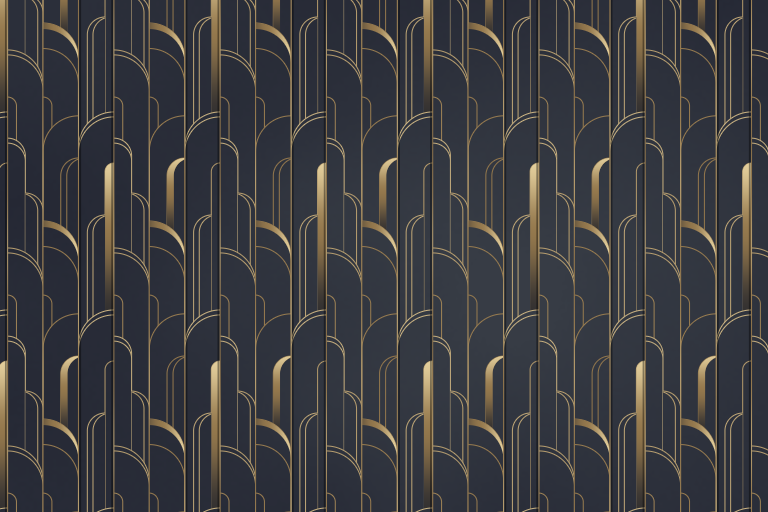
Give the GLSL for this pattern, as a WebGL 1 fragment shader.

```glsl
precision highp float;
uniform vec2 u_resolution;

const float COLUMNS = 21.68;     // columns across the canvas
const float PERIOD = 5.59;       // repeat height in column widths
const float LEFT_OFFSET = 0.215;
const float HALF_LINE = 0.0145;

float hash(vec2 p) {
  return fract(sin(dot(p, vec2(12.99, 78.23))) * 43758.5);
}

float noise(vec2 p) {
  vec2 i = floor(p), f = fract(p);
  f = f * f * (3.0 - 2.0 * f);
  return mix(mix(hash(i), hash(i + vec2(1.0, 0.0)), f.x),
             mix(hash(i + vec2(0.0, 1.0)), hash(i + 1.0), f.x), f.y);
}

// Metal ramp from shaded bronze to pale highlight
vec3 gold(float t) {
  vec3 c = mix(vec3(0.20, 0.19, 0.19), vec3(0.58, 0.47, 0.30), smoothstep(0.0, 0.55, t));
  return mix(c, vec3(0.90, 0.82, 0.62), smoothstep(0.5, 1.0, t));
}

float cover(float d, float px) {
  return clamp(0.5 - d / px, 0.0, 1.0);
}

float stroke(float d, float px) {
  return cover(abs(d) - HALF_LINE, px);
}

// Half dome: flat side at p.x = 0, top at p.y = 0, y pointing down
float domeEdge(vec2 p, float r) {
  return length(vec2(p.x, max(r - p.y, 0.0))) - r;
}

float insetEdge(vec2 p, float r, vec2 inset) {
  return domeEdge(p + vec2(inset.x, -inset.y), r);
}

// Opaque panel outlined by an outer and an inset line
vec3 dome(vec3 under, vec3 ground, vec2 p, float r, vec2 inset, float tone, float px) {
  float outer = domeEdge(p, r);
  float inside = cover(-p.x, px);
  vec3 c = mix(under, ground, cover(outer, px) * inside);
  float line = max(stroke(outer, px), stroke(insetEdge(p, r, inset), px));
  return mix(c, gold(tone), line * inside);
}

// Solid metal between the outer and inset edges
vec3 gild(vec3 under, vec2 p, float r, vec2 inset, vec3 metal, float px) {
  float band = cover(domeEdge(p, r), px) * (1.0 - cover(insetEdge(p, r, inset), px));
  return mix(under, metal, band * cover(-p.x, px));
}

vec3 columnA(vec3 c, vec3 ground, vec2 p, float px) {
  c = dome(c, ground, p - vec2(0.0, 1.41), 1.0, vec2(0.0, 0.14), 0.72, px);
  c = dome(c, ground, p - vec2(0.0, 2.74), 0.25, vec2(0.0), 0.6, px);
  c = dome(c, ground, p - vec2(0.0, 3.90), 0.5, vec2(0.0, 0.14), 0.78, px);
  return dome(c, ground, p - vec2(0.5, 5.45), 0.5, vec2(0.15, 0.0), 0.72, px);
}

vec3 columnB(vec3 c, vec3 ground, vec2 p, float gilded, float px) {
  vec2 flipped = vec2(1.0 - p.x, p.y);
  vec2 crescent = p - vec2(0.0, 0.65);
  c = dome(c, ground, crescent, 1.0, vec2(0.0), 0.55, px);
  c = gild(c, crescent, 1.0, vec2(0.0, 0.17), gold(0.3 + 0.65 * p.x), px);
  c = dome(c, ground, p - vec2(0.0, 1.37), 1.0, vec2(0.0), 0.55, px);
  c = dome(c, ground, p - vec2(0.0, 2.74), 0.25, vec2(0.0), 0.55, px);
  c = dome(c, ground, flipped - vec2(0.0, 3.27), 1.0, vec2(0.0), 0.55, px);
  vec2 hook = flipped - vec2(0.0, 4.46);
  c = dome(c, ground, hook, 0.5, vec2(0.17, 0.0), 0.5, px);
  vec3 metal = gold(0.92 - 0.42 * hook.y);
  return mix(c, gild(c, hook, 0.5, vec2(0.19, 0.0), metal, px), gilded);
}

vec3 columnC(vec3 c, vec3 ground, vec2 p, float gilded, float px) {
  vec2 flipped = vec2(1.0 - p.x, p.y);
  c = dome(c, ground, flipped - vec2(0.25, 0.48), 0.5, vec2(0.16, 0.0), 0.75, px);
  c = dome(c, ground, flipped - vec2(0.0, 3.16), 1.0, vec2(0.0, 0.14), 0.8, px);
  vec2 bar = flipped - vec2(0.0, 4.60);
  c = dome(c, ground, bar, 0.25, vec2(0.0), 0.7, px);
  vec3 metal = gold(0.95 - 0.22 * bar.y);
  return mix(c, gild(c, bar, 0.25, vec2(0.3, 0.0), metal, px), gilded);
}

void main() {
  vec2 uv = gl_FragCoord.xy / u_resolution;
  float px = COLUMNS / u_resolution.x;
  vec2 p = vec2(gl_FragCoord.x, u_resolution.y - gl_FragCoord.y) * px;
  p.x -= LEFT_OFFSET;

  // Navy ground with broad soft light
  vec2 fromGlow = (uv - vec2(0.66, 0.45)) * vec2(1.7, 1.5);
  float light = exp(-2.0 * dot(fromGlow, fromGlow));
  light += 0.45 * exp(-14.0 * dot(uv - vec2(0.0, 1.0), uv - vec2(0.0, 1.0)));
  light += 0.25 * (noise(p * 0.35) - 0.5) + 0.05 * (noise(p * 9.0) - 0.5);
  vec3 ground = mix(vec3(0.145, 0.157, 0.205), vec3(0.215, 0.235, 0.27), clamp(light, 0.0, 1.0));

  // Stack each column from the previous repeat downward
  float column = floor(p.x);
  float kind = mod(column, 3.0);
  float cell = floor(column / 3.0);
  float row = floor(p.y / PERIOD);
  vec3 c = ground;
  for (int i = 0; i < 2; i++) {
    float k = row - 1.0 + float(i);
    vec2 local = vec2(p.x - column, p.y - k * PERIOD);
    float odd = mod(cell + k, 2.0);
    if (kind < 0.5) c = columnA(c, ground, local, px);
    else if (kind < 1.5) c = columnB(c, ground, local, odd, px);
    else c = columnC(c, ground, local, 1.0 - odd, px);
  }

  // Column dividers with a narrow shadow beside the third column
  float divider = floor(p.x + 0.5);
  float side = p.x - divider;
  float shaded = step(0.5, kind) * step(1.5, kind + step(side, 0.0) * 0.0);
  c *= 1.0 - 0.4 * shaded * cover(abs(abs(side) - 0.05) - 0.025, px);
  float sheen = 0.58 + 0.14 * sin(p.y * 6.2832 / PERIOD + divider * 2.1);
  c = mix(c, gold(sheen), stroke(side, px));
  gl_FragColor = vec4(c, 1.0);
}
```
